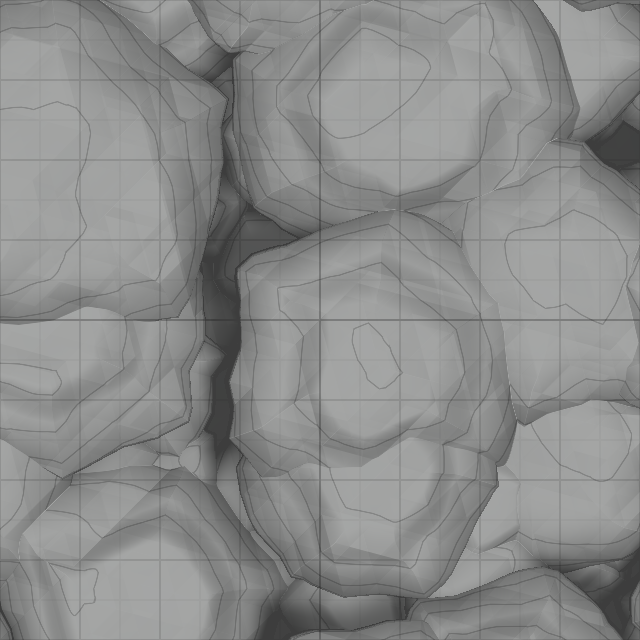
Reproduce this texture procedurally as a three.js fragment shader.

```glsl
// Grey clay boulders seen from above, with thin height contours and a survey grid.
// Faceted domes from two jittered grids are merged by maximum into a height field,
// then shaded by slope, by the occlusion of higher neighbours and by depth.

varying vec2 vUv;

vec2 hash2(vec2 p) {
  vec3 q = fract(p.xyx * vec3(0.1031, 0.1030, 0.0973));
  q += dot(q, q.yzx + 33.33);
  return fract((q.xx + q.yz) * q.zy);
}

// Piecewise linear noise on a triangle lattice: flat facets, straight creases
vec2 facetNoise(vec2 p) {
  vec2 s = p + (p.x + p.y) * 0.366;
  vec2 cell = floor(s);
  vec2 f = s - cell;
  vec2 side = f.x > f.y ? vec2(1.0, 0.0) : vec2(0.0, 1.0);
  float hi = max(f.x, f.y);
  float lo = min(f.x, f.y);
  return hash2(cell) * (1.0 - hi) + hash2(cell + side) * (hi - lo) + hash2(cell + 1.0) * lo;
}

// One boulder: x is its height, y is a soft skirt around it used for occlusion
vec2 boulder(vec2 q, float radius, float base, vec2 shape, vec2 tilt) {
  float sector = 6.2831853 / floor(5.0 + 3.0 * shape.x);
  float angle = mod(atan(q.y, q.x) + 6.0 * shape.y, sector) - 0.5 * sector;
  float r = length(q) * mix(1.0, cos(angle), 0.75) / radius;

  float rim = base + dot(q, tilt - 0.5) * 0.35;
  float outside = max(r - 1.0, 0.0) * radius;
  float inside = min(r, 1.0);
  float dome = 0.43 * (1.0 - inside * inside * inside * inside);
  float ledge = 0.12 * step(0.5, shape.y) * (1.0 - smoothstep(0.4, 0.68, r));
  return vec2(rim + radius * (dome + ledge) - 40.0 * outside, rim - 1.6 * outside);
}

// Highest boulder and skirt of one jittered grid
vec2 boulderLayer(vec2 p, float size, vec2 radii, vec2 bases, float seed) {
  vec2 home = floor(p / size);
  vec2 top = vec2(-0.14);
  for (int j = -1; j <= 1; j++) {
    for (int i = -1; i <= 1; i++) {
      vec2 cell = home + vec2(float(i), float(j));
      vec2 spot = hash2(cell + seed);
      vec2 kind = hash2(cell + seed + 41.0);
      vec2 shape = hash2(cell + seed + 87.0);
      vec2 q = p - (cell + 0.12 + 0.76 * spot) * size;
      top = max(top, boulder(q, mix(radii.x, radii.y, kind.x),
                             mix(bases.x, bases.y, kind.y), shape, spot.yx));
    }
  }
  return top;
}

// Whole terrain: x is height, y is the occluding skirt
vec2 terrain(vec2 p) {
  vec2 warped = p + 0.055 * (facetNoise(p * 5.0) - 0.5)
                  + 0.022 * (facetNoise(p * 13.0 + 7.0) - 0.5);
  vec2 large = boulderLayer(warped, 0.34, vec2(0.17, 0.26), vec2(0.0, 0.17), 13.0);
  vec2 small = boulderLayer(warped, 0.16, vec2(0.07, 0.13), vec2(-0.06, 0.05), 59.0);
  float relief = 0.030 * facetNoise(p * 6.0 + 3.0).x + 0.007 * facetNoise(p * 15.0).y;
  return max(large, small) + relief;
}

// Thin line of canvas-relative width at distance d
float hairline(float d) {
  return 1.0 - smoothstep(0.0004, 0.0017, d);
}

float gridLines(vec2 p, float count) {
  vec2 d = abs(fract(p * count + 0.5) - 0.5) / count;
  return hairline(min(d.x, d.y));
}

void main() {
  vec2 p = vUv;
  float eps = 0.0015;
  vec2 ground = terrain(p);
  float height = ground.x;
  vec2 gradient = vec2(terrain(p + vec2(eps, 0.0)).x,
                       terrain(p + vec2(0.0, eps)).x) - height;
  float slope = min(length(gradient) / eps, 2.4);

  // Slope, broad occlusion and depth shading
  float facing = inversesqrt(1.0 + slope * slope);
  float occlusion = smoothstep(0.0, 0.13, ground.y - height);
  float tone = 0.65 * mix(0.38, 1.0, facing);
  tone *= 1.0 - 0.40 * occlusion;
  tone *= mix(0.66, 1.0, smoothstep(-0.09, 0.13, height));

  // Height contours, kept at an even width by the slope
  float spacing = 0.037;
  float level = abs(fract(height / spacing) - 0.5) * spacing;
  tone *= 1.0 - 0.18 * hairline(level / max(slope, 0.08));

  // Survey grid with stronger middle axes
  vec2 axis = abs(p - 0.5);
  tone *= 1.0 - 0.04 * gridLines(p, 16.0);
  tone *= 1.0 - 0.10 * gridLines(p, 8.0);
  tone *= 1.0 - 0.18 * hairline(min(axis.x, axis.y));

  gl_FragColor = vec4(max(tone, 0.24) * vec3(0.993, 1.0, 0.995), 1.0);
}
```
